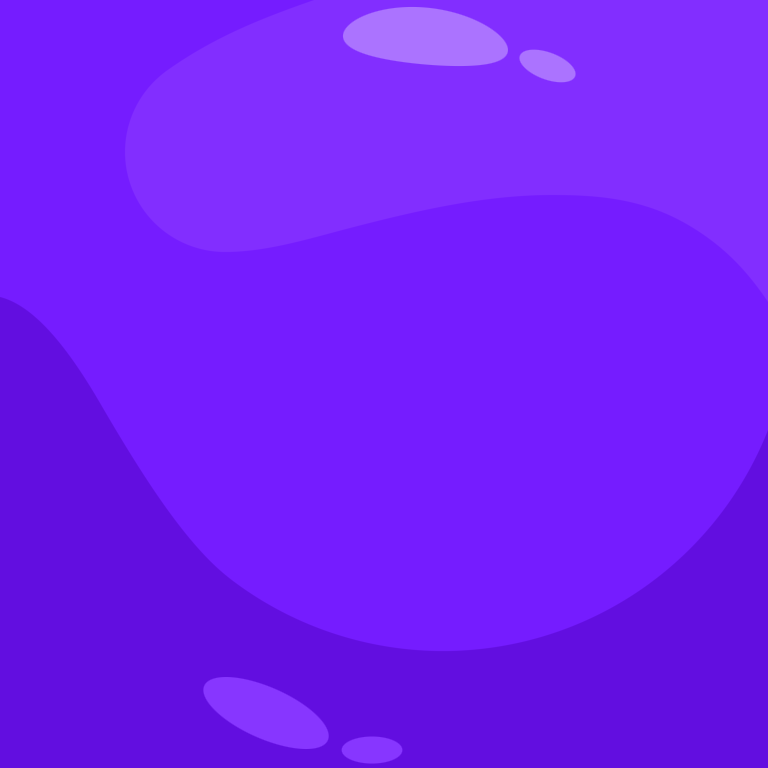
This background is drawn by a Shadertoy shader. Its source:

```glsl
// Flat violet liquid waves with a rounded bay, an overhanging lobe and glossy spots.

const vec3 BASE_COLOR   = vec3(0.46, 0.11, 1.00);
const vec3 DEEP_COLOR   = vec3(0.385, 0.055, 0.88);
const vec3 LOBE_COLOR   = vec3(0.51, 0.18, 1.00);
const vec3 GLOSS_COLOR  = vec3(0.67, 0.45, 1.00);
const vec3 SHEEN_COLOR  = vec3(0.53, 0.21, 1.00);

// Circles: centre and radius
const vec3 BAY = vec3(0.5768, 0.6074, 0.4551);
const vec3 CAP = vec3(0.2930, 0.8021, 0.1302);

// Curve knots: x, height, slope
const vec3 SLOPE_START = vec3(0.0000, 0.6133, -0.25);
const vec3 SLOPE_MID   = vec3(0.1302, 0.4753, -1.72);
const vec3 SLOPE_END   = vec3(0.2995, 0.2466, -0.77);
const vec3 ROOF_START  = vec3(0.2148, 0.9063, 0.72);
const vec3 ROOF_END    = vec3(0.4089, 1.0000, 0.35);
const vec3 BELLY_START = vec3(0.2930, 0.6719, 0.00);
const vec3 BELLY_RISE  = vec3(0.4557, 0.7031, 0.26);
const vec3 BELLY_CREST = vec3(0.7188, 0.7461, 0.00);
const vec3 BELLY_FALL  = vec3(0.8984, 0.7057, -0.60);
const vec3 BELLY_END   = vec3(1.0000, 0.6068, -1.50);

// Signed distance above a cubic joining two knots, extended straight past its ends
float aboveCurve(vec2 p, vec3 a, vec3 b) {
    float width = b.x - a.x;
    float rise = b.y - a.y;
    float t = clamp((p.x - a.x) / width, 0.0, 1.0);
    float c1 = width * a.z;
    float c2 = 3.0 * rise - width * (2.0 * a.z + b.z);
    float c3 = width * (a.z + b.z) - 2.0 * rise;
    float height = a.y + t * (c1 + t * (c2 + t * c3));
    float slope = (c1 + t * (2.0 * c2 + t * 3.0 * c3)) / width;
    height += slope * (p.x - a.x - t * width);
    return (p.y - height) / sqrt(1.0 + slope * slope);
}

// Positive in the deep layer: a falling slope, then the round bay
float deepLayer(vec2 p) {
    if (p.x < SLOPE_MID.x) return -aboveCurve(p, SLOPE_START, SLOPE_MID);
    if (p.x < SLOPE_END.x) return -aboveCurve(p, SLOPE_MID, SLOPE_END);
    vec2 offset = p - BAY.xy;
    return length(vec2(offset.x, min(offset.y, 0.0))) - BAY.z;
}

// Distance above the wavy underside of the lobe
float aboveBelly(vec2 p) {
    if (p.x < BELLY_START.x) return p.y - CAP.y;
    if (p.x < BELLY_RISE.x)  return aboveCurve(p, BELLY_START, BELLY_RISE);
    if (p.x < BELLY_CREST.x) return aboveCurve(p, BELLY_RISE, BELLY_CREST);
    if (p.x < BELLY_FALL.x)  return aboveCurve(p, BELLY_CREST, BELLY_FALL);
    return aboveCurve(p, BELLY_FALL, BELLY_END);
}

// Positive in the upper lobe: a round cap joined to a curved band
float upperLobe(vec2 p) {
    float cap = CAP.z - length(p - CAP.xy);
    float band = min(aboveBelly(p), -aboveCurve(p, ROOF_START, ROOF_END));
    band = min(band, p.x - ROOF_START.x);
    return max(cap, band);
}

// Coverage of an ellipse sheared by tilt and curved by bend
float spot(vec2 p, vec2 center, vec2 radius, float tilt, float bend) {
    vec2 q = p - center;
    float u = q.x / radius.x;
    float v = (q.y - tilt * u - bend * u * u) / radius.y;
    float d = length(vec2(u, v));
    return clamp(0.5 + (1.0 - d) / fwidth(d), 0.0, 1.0);
}

void mainImage(out vec4 fragColor, in vec2 fragCoord) {
    vec2 p = fragCoord / iResolution.xy;
    float soft = 0.75 / min(iResolution.x, iResolution.y);

    // Large layers
    vec3 color = BASE_COLOR;
    color = mix(color, DEEP_COLOR, smoothstep(-soft, soft, deepLayer(p)));
    color = mix(color, LOBE_COLOR, smoothstep(-soft, soft, upperLobe(p)));

    // Bright spots on the lobe
    float gloss = max(
        spot(p, vec2(0.5540, 0.9531), vec2(0.1074, 0.0371), -0.0091, -0.0091),
        spot(p, vec2(0.7129, 0.9141), vec2(0.0365, 0.0185), -0.0104, 0.0));
    color = mix(color, GLOSS_COLOR, gloss);

    // Softer spots on the deep layer
    float sheen = max(
        spot(p, vec2(0.3464, 0.0716), vec2(0.0816, 0.0361), -0.0299, 0.0),
        spot(p, vec2(0.4844, 0.0234), vec2(0.0395, 0.0176), 0.0, 0.0));
    color = mix(color, SHEEN_COLOR, sheen);

    fragColor = vec4(color, 1.0);
}
```
